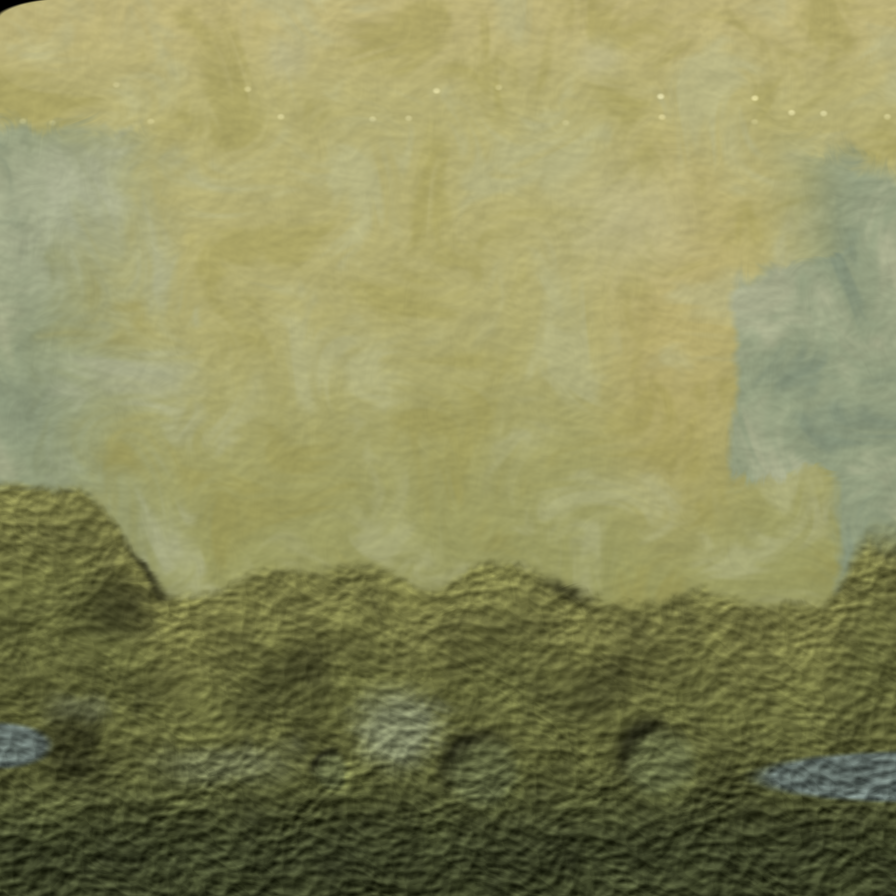
A Shadertoy shader for this texture:

```glsl
// A weathered ochre wall with blue-grey patches above a rough mossy bank.
// Soft masks place the areas, layered sines mottle the colours, and embossed
// cellular noise supplies the grain, faint on the wall and deep in the moss.

vec2 hash2(vec2 p) {
    vec3 q = fract(p.xyx * vec3(0.1031, 0.103, 0.0973));
    q += dot(q, q.yzx + 33.33);
    return fract((q.xx + q.yz) * q.zy);
}

// Distance to the nearest scattered cell centre
float cellular(vec2 p) {
    vec2 id = floor(p), f = p - id;
    float d = 4.0;
    for (int j = -1; j <= 1; j++)
        for (int i = -1; i <= 1; i++) {
            vec2 o = vec2(i, j);
            vec2 r = o + hash2(id + o + 40.0) - f;
            d = min(d, dot(r, r));
        }
    return sqrt(d);
}

// Warped, rotated layers of sines, roughly -1 to 1
float mottle(vec2 p) {
    float sum = 0.0, amp = 0.5;
    for (int i = 0; i < 6; i++) {
        p = mat2(0.8, 0.6, -0.6, 0.8) * p * 1.55 + 1.7;
        p += 0.45 * sin(p.yx * 1.3 + float(i));
        sum += amp * sin(p.x) * sin(p.y);
        amp *= 0.75;
    }
    return sum;
}

float below(float edge, float soft, float v) {
    return 1.0 - smoothstep(edge - soft, edge + soft, v);
}

float blob(vec2 p, vec2 centre, vec2 radius, float soft) {
    return below(1.0, soft, length((p - centre) / radius));
}

float bump(float x, float centre, float width) {
    float t = (x - centre) / width;
    return exp(-t * t);
}

// Upper outline of the moss
float ridge(float x) {
    return 0.326 + 0.13 * below(0.145, 0.065, x) + 0.075 * smoothstep(0.915, 0.975, x)
        + 0.037 * bump(x, 0.31, 0.065) + 0.04 * bump(x, 0.41, 0.05)
        + 0.047 * bump(x, 0.56, 0.068) + 0.018 * bump(x, 0.77, 0.035);
}

float grain(vec2 p) {
    p += 0.003 * sin(p.yx * 43.0 + 2.0 * sin(p * 29.0));
    return 1.3 * cellular(p * vec2(10.0, 13.0)) + cellular(p * vec2(48.0, 74.0))
        + 0.55 * cellular(p * vec2(85.0, 130.0) + 9.0);
}

vec3 wallColour(vec2 p, float broad, float fine) {
    vec3 c = mix(vec3(0.59, 0.595, 0.375), vec3(0.705, 0.68, 0.455), smoothstep(0.3, 0.76, p.y));
    c = mix(c, vec3(0.76, 0.71, 0.49), 0.6 * smoothstep(0.86, 1.0, p.y));
    c = mix(c, vec3(0.73, 0.67, 0.43), 0.55 * blob(p, vec2(0.76, 0.64), vec2(0.08, 0.2), 0.7));
    c = mix(c, vec3(0.72, 0.73, 0.58), 0.42 * smoothstep(0.0, 0.8, broad));
    c = mix(c, vec3(0.60, 0.57, 0.30), 0.38 * smoothstep(0.0, 0.8, -broad));
    float pale = blob(p, vec2(0.7, 0.75), vec2(0.07, 0.06), 0.8);
    for (int i = 0; i < 2; i++)
        pale = max(pale, blob(p, vec2(0.32 + 0.35 * float(i), 0.935), vec2(0.022, 0.022), 0.7));
    c = mix(c, vec3(0.75, 0.74, 0.59), 0.45 * pale);
    c *= 1.0 + 0.035 * fine;

    // Blue-grey patches: a soft one on the left, a cut one on the right
    vec2 w = p + 0.012 * vec2(broad, fine);
    float left = below(0.13 + 0.07 * broad, 0.1, p.x) * below(0.865, 0.012, w.y + 0.06 * p.x);
    float body = smoothstep(-0.007, 0.007, w.x - 0.815 - 0.07 * (p.y - 0.5))
        * below(0.695 + 0.4 * max(p.x - 0.85, 0.0), 0.014, w.y);
    float upper = smoothstep(0.84, 0.96, w.x) * below(0.83 - 0.3 * (p.x - 0.93), 0.02, w.y);
    float lobe = below(0.932, 0.008, w.x) * below(0.462 + 0.018 * bump(p.x, 0.9, 0.03), 0.008, w.y);
    float right = max(body, upper) * (1.0 - lobe);
    vec3 blue = mix(vec3(0.56, 0.61, 0.505), vec3(0.65, 0.67, 0.555), smoothstep(-0.2, 0.9, broad));
    blue = mix(blue, vec3(0.66, 0.69, 0.60), 0.6 * blob(p, vec2(0.04, 0.76), vec2(0.07, 0.08), 0.8));
    blue = mix(blue, vec3(0.45, 0.52, 0.47), 0.55 * smoothstep(0.1, 0.8, -broad));
    blue = mix(blue, vec3(0.47, 0.53, 0.47), 0.5 * blob(p, vec2(0.02, 0.54), vec2(0.05, 0.04), 0.8));
    return mix(c, blue * (1.0 + 0.05 * fine), max(0.8 * left, 0.88 * right));
}

vec3 mossColour(vec2 p, float depth, float broad, float fine) {
    vec3 c = mix(vec3(0.455, 0.455, 0.26), vec3(0.365, 0.375, 0.21), smoothstep(0.0, 0.16, depth));
    c = mix(c, vec3(0.215, 0.235, 0.14), below(0.115, 0.075, p.y));
    c *= 1.0 + 0.13 * broad + 0.13 * fine;
    vec2 w = p + 0.012 * vec2(fine, broad);

    // Pale stone and slivers of water
    float stone = blob(w, vec2(0.445, 0.19), vec2(0.045, 0.042), 0.5);
    stone = max(stone, 0.55 * blob(w, vec2(0.25, 0.15), vec2(0.07, 0.022), 0.6));
    stone = max(stone, 0.5 * blob(w, vec2(0.09, 0.205), vec2(0.035, 0.015), 0.6));
    c = mix(c, vec3(0.53, 0.56, 0.46), 0.65 * stone);
    float water = blob(p, vec2(0.0, 0.168), vec2(0.056, 0.025), 0.15);
    water = max(water, blob(p, vec2(1.02, 0.133), vec2(0.175, 0.028), 0.12));
    c = mix(c, vec3(0.37, 0.42, 0.41), 0.9 * water);

    // Round pits, shaded on their upper left rims
    for (int i = 0; i < 3; i++) {
        float k = float(i), r = i == 2 ? 0.02 : 0.042;
        vec2 centre = i == 2 ? vec2(0.37, 0.14) : vec2(0.54 + 0.195 * k, 0.138 + 0.012 * k);
        vec2 q = (p + 0.004 * vec2(fine, broad) - centre) / r;
        float d = length(q), side = dot(q, vec2(0.6, -0.8)) / (d + 0.01);
        c = mix(c, vec3(0.37, 0.40, 0.27), 0.6 * below(0.9, 0.25, d));
        c *= 1.0 + bump(d, 1.0, 0.25) * (side < 0.0 ? 0.6 : 0.25) * side;
    }

    // Shadowed hollows
    float shade = max(blob(w, vec2(0.08, 0.165), vec2(0.03, 0.035), 0.6),
        blob(w, vec2(0.135, 0.32), vec2(0.03, 0.03), 0.8));
    for (int i = 0; i < 2; i++) {
        vec2 q = p - vec2(0.31 + 0.36 * float(i), 0.235);
        shade = max(shade, 0.7 * blob(mat2(0.8, -0.6, 0.6, 0.8) * q, vec2(0.0), vec2(0.06, 0.025), 0.8));
    }
    return c * (1.0 - 0.35 * shade);
}

void mainImage(out vec4 fragColor, in vec2 fragCoord) {
    vec2 p = fragCoord / iResolution.xy;
    float broad = mottle(p * 13.0 + 2.0), fine = mottle(p * 34.0);
    float depth = ridge(p.x) + 0.006 * fine + 0.005 * broad - p.y;
    float soft = 0.009 + 0.02 * smoothstep(0.9, 1.0, p.x);
    float moss = smoothstep(-soft, soft, depth);
    vec3 c = mix(wallColour(p, broad, fine), mossColour(p, depth, broad, fine), moss);

    // Dark cuts along the falling slopes of the ridge
    for (int i = 0; i < 2; i++)
        c *= 1.0 - 0.5 * bump(depth, 0.004, 0.009) * bump(p.x, 0.165 + 0.467 * float(i), 0.022);

    // Embossed grain
    vec2 e = vec2(-0.0013, 0.0022);
    float relief = grain(p - e) - grain(p + e);
    relief *= mix(0.07, mix(0.5, 0.85, below(0.15, 0.1, p.y)), moss);
    c = c * (1.0 + 0.7 * relief) + 0.09 * relief;

    // Bright flecks in a thin band, then the dark rounded corner
    vec2 cell = p * vec2(28.0, 34.0), id = floor(cell), h = hash2(id);
    float fleck = below(0.1, 0.06, length(cell - id - 0.2 - 0.6 * h)) * step(0.6, h.x);
    c += 0.2 * fleck * bump(p.y, 0.885, 0.02);
    float corner = length(max(vec2(0.08 - p.x, p.y - 0.975), 0.0) / vec2(0.086, 0.027));
    c *= below(1.0, 0.05, corner);
    fragColor = vec4(clamp(c, 0.0, 1.0), 1.0);
}
```
